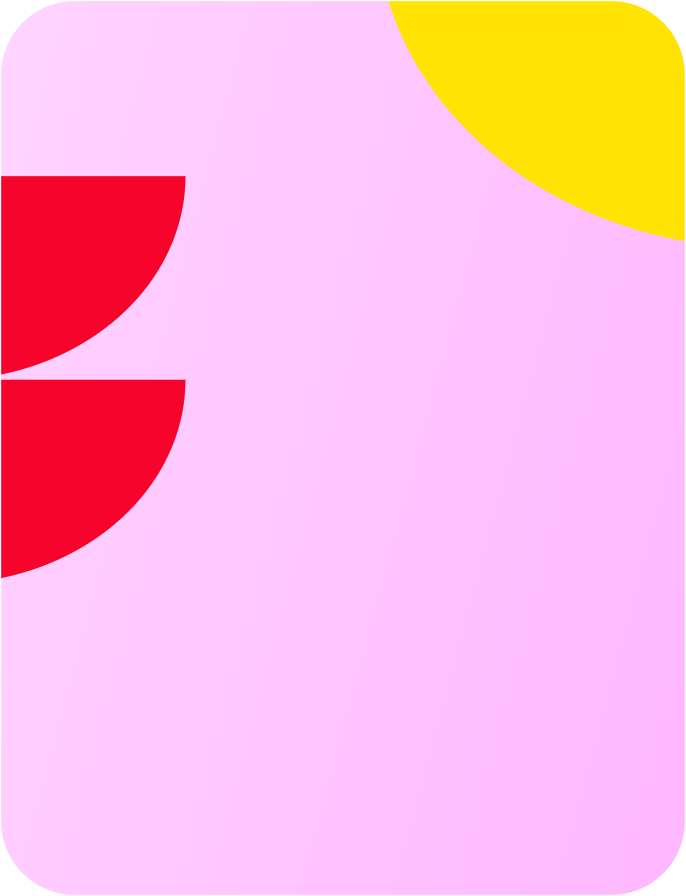
Give the GLSL for this background, as a WebGL 2 fragment shader.

```glsl
#version 300 es
precision highp float;
// Rounded pink card with a yellow ellipse in the corner and two red half ellipses.

uniform vec2 u_resolution;
out vec4 fragColor;

const vec3 WHITE = vec3(1.0);
const vec3 PINK_LIGHT = vec3(1.0, 0.83, 1.0);
const vec3 PINK_DEEP = vec3(1.0, 0.715, 1.0);
const vec3 RED = vec3(0.97, 0.015, 0.175);
const vec3 YELLOW = vec3(1.0, 0.89, 0.01);

const int BOWL_COUNT = 2;

// Approximate signed distance to an axis-aligned ellipse
float ellipse(vec2 p, vec2 radii) {
  float k = length(p / radii);
  float slope = length(p / (radii * radii));
  return k * (k - 1.0) / max(slope, 1e-4);
}

// Lower half of an ellipse, flat side up
float bowl(vec2 p, vec2 radii) {
  return max(ellipse(p, radii), p.y);
}

float roundedBox(vec2 p, vec2 halfSize, float radius) {
  vec2 q = abs(p) - halfSize + radius;
  return length(max(q, 0.0)) + min(max(q.x, q.y), 0.0) - radius;
}

// Antialiased coverage of a shape
float coverage(float dist, float pixel) {
  return clamp(0.5 - dist / pixel, 0.0, 1.0);
}

// Linear blend across the canvas, corner to corner along an angle
vec3 linearGradient(vec2 p, vec2 size, float angle, vec3 start, vec3 end) {
  vec2 dir = vec2(cos(angle), sin(angle));
  float span = dot(size, abs(dir));
  float t = dot(p - 0.5 * size, dir) / span + 0.5;
  return mix(start, end, clamp(t, 0.0, 1.0));
}

void main() {
  // Canvas height is one unit
  float pixel = 1.0 / u_resolution.y;
  vec2 p = gl_FragCoord.xy * pixel;
  vec2 size = u_resolution * pixel;

  vec3 card = linearGradient(p, size, radians(-15.0), PINK_LIGHT, PINK_DEEP);

  // Corner ellipse, anchored to the right edge
  vec2 sunCentre = vec2(size.x + 0.0892, 1.0905);
  float sun = ellipse(p - sunCentre, vec2(0.4349, 0.3678));
  card = mix(card, YELLOW, coverage(sun, pixel));

  // Stacked half ellipses on the left edge
  for (int i = 0; i < BOWL_COUNT; i++) {
    vec2 rim = vec2(-0.0625, 0.8034 - 0.2272 * float(i));
    float shape = bowl(p - rim, vec2(0.2695, 0.2279));
    card = mix(card, RED, coverage(shape, pixel));
  }

  // Rounded outline over white
  float outline = roundedBox(p - 0.5 * size, 0.5 * size - 0.0013, 0.082);
  fragColor = vec4(mix(WHITE, card, coverage(outline, pixel)), 1.0);
}
```
